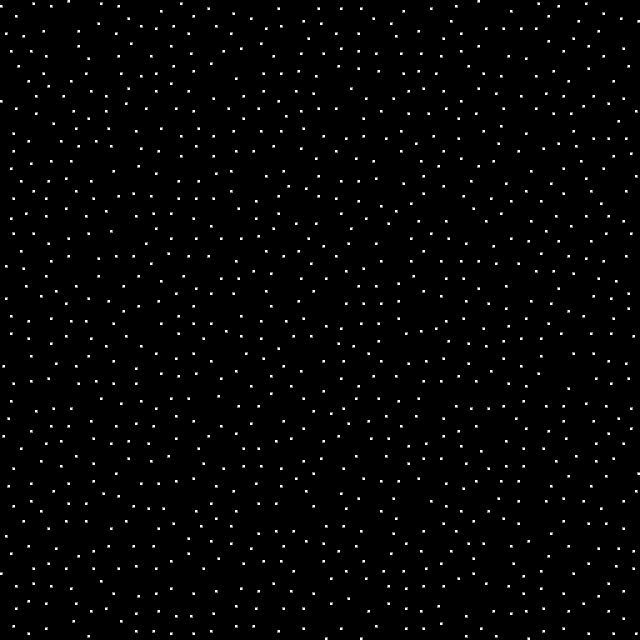
Reproduce this pattern procedurally as a three.js fragment shader.

```glsl
// Evenly scattered small white square dots on black, like blue noise.
varying vec2 vUv;

const vec3 BACKGROUND = vec3(0.0);
const vec3 DOT_COLOR = vec3(1.0);
const float SITES = 31.0;     // scatter cells across, one dot per cell
const float LATTICE = 256.0;  // dots snap to this fine lattice
const float SPACING = 0.86;   // wanted dot distance, in scatter cells
const float PUSH = 0.5;       // share of an overlap each dot gives way
const float EDGE = 0.12;      // edge softness, in lattice steps
const float SEED = 17.0;
const int STEPS = 3;          // relaxation passes
const int SIDE = 9;           // block side: 3 + 2 * STEPS

vec2 hash2(vec2 cell) {
  vec3 q = fract((cell.xyx + SEED) * vec3(0.1031, 0.1030, 0.0973));
  q += dot(q, q.yzx + 33.33);
  return fract((q.xx + q.yz) * q.zy);
}

// Shift that moves a dot away from a neighbour that is too near.
vec2 repel(vec2 self, vec2 other) {
  vec2 away = self - other;
  float dist = max(length(away), 0.001);
  return away / dist * max(SPACING - dist, 0.0) * PUSH;
}

// Coverage of a square one lattice step wide around the snapped dot.
float squareDot(vec2 uv, vec2 site) {
  vec2 center = floor(site / SITES * LATTICE) + 0.5;
  vec2 offset = abs(uv * LATTICE - center);
  float reach = max(offset.x, offset.y);
  return 1.0 - smoothstep(0.5 - EDGE, 0.5 + EDGE, reach);
}

void main() {
  vec2 home = floor(vUv * SITES);
  vec4 sites[SIDE * SIDE];  // xy: current place, zw: next place

  // Random start: one site anywhere inside each cell of the block.
  for (int y = 0; y < SIDE; y++) {
    for (int x = 0; x < SIDE; x++) {
      vec2 cell = home + vec2(float(x), float(y)) - float(SIDE / 2);
      sites[y * SIDE + x] = vec4(cell + hash2(cell), 0.0, 0.0);
    }
  }

  // Relax: the valid block shrinks by one ring of cells per pass.
  for (int pass = 1; pass <= STEPS; pass++) {
    for (int y = 1; y < SIDE - 1; y++) {
      for (int x = 1; x < SIDE - 1; x++) {
        if (x < pass || y < pass || x >= SIDE - pass || y >= SIDE - pass) continue;
        vec2 self = sites[y * SIDE + x].xy;
        vec2 shift = vec2(0.0);
        for (int j = -1; j <= 1; j++) {
          for (int i = -1; i <= 1; i++) {
            if (i == 0 && j == 0) continue;
            shift += repel(self, sites[(y + j) * SIDE + x + i].xy);
          }
        }
        sites[y * SIDE + x].zw = self + shift;
      }
    }
    for (int y = 1; y < SIDE - 1; y++) {
      for (int x = 1; x < SIDE - 1; x++) {
        if (x < pass || y < pass || x >= SIDE - pass || y >= SIDE - pass) continue;
        sites[y * SIDE + x].xy = sites[y * SIDE + x].zw;
      }
    }
  }

  // Draw the dots of the surrounding cells.
  float cover = 0.0;
  for (int y = STEPS; y < SIDE - STEPS; y++) {
    for (int x = STEPS; x < SIDE - STEPS; x++) {
      cover = max(cover, squareDot(vUv, sites[y * SIDE + x].xy));
    }
  }
  gl_FragColor = vec4(mix(BACKGROUND, DOT_COLOR, cover), 1.0);
}
```
